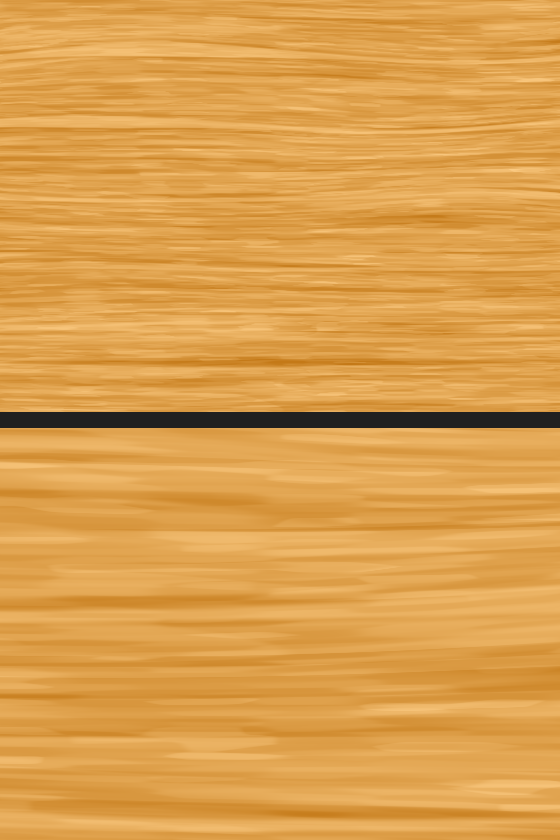
Top: the whole. Bottom: its middle third, enlarged.
Reproduce this texture procedurally as a Shadertoy shader.

```glsl
vec3 hash3(vec2 cell) {
    vec3 h = fract(cell.xyx * vec3(0.1031, 0.1030, 0.0973));
    h += dot(h, h.yzx + 33.33);
    return fract((h.xxy + h.yzz) * h.zyx);
}

// Smooth cellular noise: random cell shades blended by distance
float cellShade(vec2 p) {
    vec2 base = floor(p);
    float shade = 0.0, total = 0.0;
    for (int y = -1; y <= 1; y++)
    for (int x = -1; x <= 1; x++) {
        vec2 cell = base + vec2(x, y);
        vec3 h = hash3(cell + 100.0);
        vec2 d = cell + 0.15 + 0.7 * h.xy - p;
        float weight = exp(-9.0 * dot(d, d));
        shade += h.z * weight;
        total += weight;
    }
    return shade / total;
}

void mainImage(out vec4 fragColor, in vec2 fragCoord) {
    vec2 p = fragCoord / iResolution.y;

    // Pale veins with thin dark rims; nearby grain bends along them
    float bend = 0.0, vein = 0.0, rim = 0.0;
    for (int i = 0; i < 5; i++) {
        float k = float(i);
        float wave = sin(4.6 * p.x + 0.8 * k * k - 0.3);
        float home = 0.865 - 0.172 * k;
        float lift = (0.016 - 0.0035 * k) * wave + 0.002 * sin(9.0 * p.x + k * 2.0);
        float swell = 0.5 + 0.5 * wave;
        float halfWidth = 0.004 + (0.013 - 0.003 * k) * swell * swell;
        float d = p.y - home - lift;
        float strength = 1.0 - 0.13 * k;
        vein += strength * (1.0 - smoothstep(halfWidth - 0.002, halfWidth + 0.002, abs(d)));
        float above = d - halfWidth - 0.004;
        rim += strength * exp(-above * above / (above > 0.0 ? 0.00004 : 0.000005));
        float below = (d + halfWidth + 0.003) / 0.0022;
        rim += 0.7 * strength * exp(-below * below);
        float away = (p.y - home) / 0.08;
        bend += lift * exp(-away * away);
    }
    vec2 grain = vec2(p.x, p.y - bend);
    grain.y += 0.004 * sin(3.1 * p.x + 11.0 * p.y) + 0.002 * sin(6.7 * p.x - 17.0 * p.y);

    // Growth rings: slow rise to a pale crest, then a quick drop
    float broad = cellShade(grain * vec2(1.3, 13.0));
    float ring = fract(grain.y * 15.0 + broad * 1.8);
    ring *= 1.0 - smoothstep(0.92, 1.0, ring);

    // Streaks from long and wide to short and fine
    float streak = cellShade(grain * vec2(1.8, 42.0) + 7.0) - 0.5;
    float thread = cellShade(grain * vec2(2.6, 105.0) + 19.0) - 0.5;
    float fibre = cellShade(grain * vec2(12.0, 210.0) + 31.0) - 0.5;
    float fleck = smoothstep(0.70, 0.90, cellShade(grain * vec2(12.0, 150.0) + 53.0));
    float pinLine = smoothstep(0.72, 0.88, cellShade(grain * vec2(0.9, 110.0) + 71.0));

    float tone = 0.51 + 0.15 * (broad - 0.5) + 0.13 * (ring - 0.4);
    tone += 0.23 * streak + 0.31 * thread + 0.31 * fibre;
    tone += 0.17 * fleck - 0.20 * pinLine;
    tone = mix(tone, 0.84 + 0.2 * thread + 0.25 * fibre, 0.85 * min(vein, 1.0));
    tone -= 0.23 * rim;

    vec3 darkHoney = vec3(0.785, 0.50, 0.125), paleHoney = vec3(0.965, 0.765, 0.475);
    fragColor = vec4(mix(darkHoney, paleHoney, clamp(tone, -0.1, 1.1)), 1.0);
}
```
